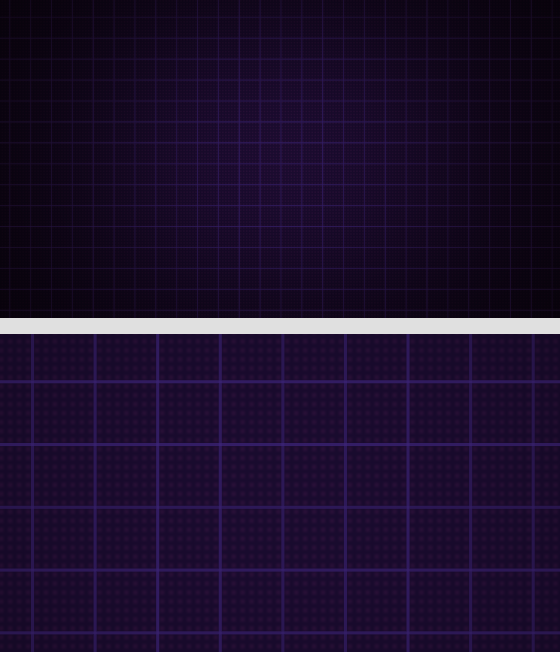
Top, the full canvas; bottom, a detail of the centre.
Reproduce this pattern procedurally as a Shadertoy shader.

```glsl
// Dim violet grid over a fine dotted weave, glowing at the centre and fading to black.

const vec2 CELL = vec2(0.0656, 0.0658);       // grid pitch, in canvas heights
const vec2 GRID_ORIGIN = vec2(0.003, -0.015); // one crossing, from the canvas centre
const float LINE_HALF_WIDTH = 0.0016;
const float THREADS_PER_CELL = 7.0;
const float TAU = 6.2831853;

const vec3 EDGE_COLOR = vec3(0.027, 0.007, 0.034);
const vec3 CORE_COLOR = vec3(0.122, 0.050, 0.198);
const vec3 LINE_EDGE = vec3(0.060, 0.030, 0.085);
const vec3 LINE_CORE = vec3(0.105, 0.075, 0.225);
const vec3 DOT_TINT = vec3(1.30, 1.22, 1.10);
const vec3 GAP_TINT = vec3(0.82, 0.84, 0.92);

float hash(float n, float seed) {
    vec2 q = fract(vec2(n, n + seed) * vec2(0.1031, 0.1137));
    q += dot(q, q.yx + 33.33);
    return fract((q.x + q.y) * q.x);
}

// Box-filtered coverage of a line at distance d
float lineCoverage(float d, float halfWidth, float pixel) {
    float lo = max(d - 0.5 * pixel, -halfWidth);
    float hi = min(d + 0.5 * pixel, halfWidth);
    return clamp((hi - lo) / pixel, 0.0, 1.0);
}

// Evenly spaced lines, each with its own slight brightness
float gridLines(float x, float pitch, float pixel, float seed) {
    float index = floor(x / pitch + 0.5);
    float d = abs(x - index * pitch);
    float strength = mix(0.62, 1.0, hash(index + 40.0, seed));
    return strength * lineCoverage(d, LINE_HALF_WIDTH, pixel);
}

// Soft dots at the crossings of fine threads
float weave(vec2 cellPos, float threads) {
    vec2 wave = 0.5 - 0.5 * cos(TAU * threads * cellPos);
    return wave.x * wave.y;
}

// Elliptical glow, 1 at the centre
float glow(vec2 p, vec2 radius) {
    vec2 q = p / radius;
    return exp(-dot(q, q));
}

void mainImage(out vec4 fragColor, in vec2 fragCoord) {
    float pixel = 1.0 / iResolution.y;
    vec2 p = (fragCoord - 0.5 * iResolution.xy) * pixel;
    vec2 g = p - GRID_ORIGIN;
    float light = glow(p, vec2(0.68, 0.56));

    // Background and fine weave
    vec3 color = mix(EDGE_COLOR, CORE_COLOR, light);
    color *= mix(GAP_TINT, DOT_TINT, weave(g / CELL, THREADS_PER_CELL));

    // Main grid
    float columns = gridLines(g.x, CELL.x, pixel, 3.7);
    float rows = gridLines(g.y, CELL.y, pixel, 17.3);
    float lines = max(columns, rows) + 0.3 * min(columns, rows);
    color += lines * mix(LINE_EDGE, LINE_CORE, light);

    fragColor = vec4(color, 1.0);
}
```
